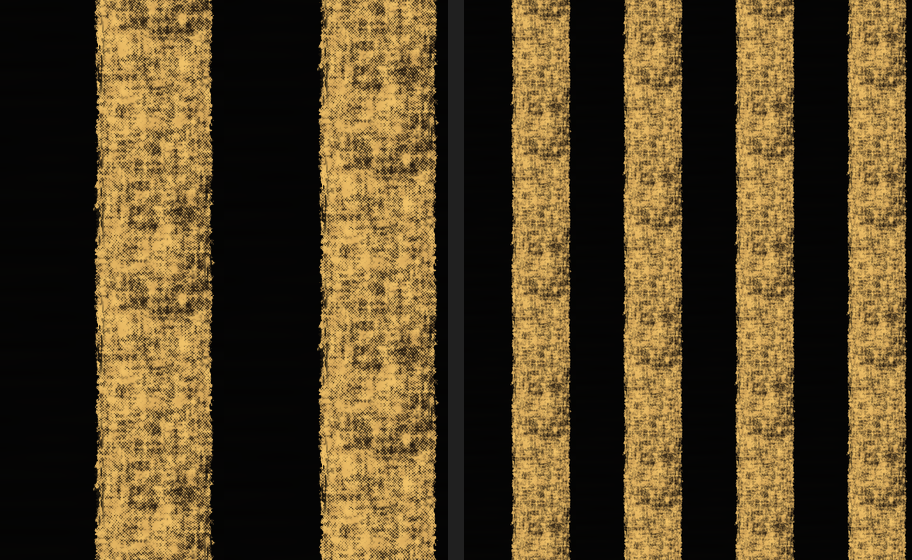
Left: one tile. Right: repeated 2 by 2.
Write a Shadertoy shader that draws this pattern.

```glsl
// Two worn gold-leaf stripes on black cloth, the second a half drop of the first.
// Each cell layers wrapping value noise (smears, streaks, grain) over a woven
// thread pattern, then thresholds it to gold; noise also frays the stripe edges.

const vec2  REPEATS      = vec2(2.0, 2.0);     // cells across and down
const float HALF_DROP    = 0.5;                // vertical shift per column
const float STRIPE_MID   = 0.688;              // in cell widths
const float STRIPE_HALF  = 0.256;
const vec2  THREADS      = vec2(76.0, 95.0);   // weave periods per cell
const float WEAVE_DEPTH  = 0.62;
const float GOLD_LEVEL   = 0.22;               // higher keeps more gold
const float INK_SOFTNESS = 0.72;
const float FRAY         = 0.019;
const float EDGE_BAND    = 0.042;              // width of the scuffed margin
const float CRACK_HEIGHT = 0.58;
const int   SAMPLES      = 3;                  // per pixel side
const float TAU          = 6.283185;

const vec3 GROUND    = vec3(0.017, 0.016, 0.015);
const vec3 BARE      = vec3(0.130, 0.092, 0.055);
const vec3 GOLD      = vec3(0.850, 0.665, 0.355);
const vec3 GOLD_HIGH = vec3(0.950, 0.770, 0.415);

float hash(vec2 cell, float seed) {
    vec3 p = fract(vec3(cell, seed) * vec3(0.1031, 0.1030, 0.0973));
    p += dot(p, p.yzx + 33.33);
    return fract((p.x + p.y) * p.z);
}

// Value noise with a whole number of lattice cells per unit, so it wraps.
float noise(vec2 p, vec2 lattice, float seed) {
    vec2 q = p * lattice;
    vec2 a = mod(floor(q), lattice);
    vec2 b = mod(a + 1.0, lattice);
    vec2 f = fract(q);
    f = f * f * (3.0 - 2.0 * f);
    return mix(mix(hash(a, seed), hash(vec2(b.x, a.y), seed), f.x),
               mix(hash(vec2(a.x, b.y), seed), hash(b, seed), f.x), f.y);
}

// The same noise centred on zero.
float wave(vec2 p, vec2 lattice, float seed) {
    return noise(p, lattice, seed) - 0.5;
}

// Checkered over-and-under threads, bent so that no row stays regular.
float weave(vec2 p) {
    vec2 bend = vec2(wave(p, vec2(10.0, 17.0), 11.0), wave(p, vec2(15.0, 11.0), 12.0));
    vec2 t = sin(TAU * (p * THREADS + 1.1 * bend));
    return t.x * t.y;
}

// Amount of gold left on the cloth, 0 to 1.
float goldCover(vec2 p, float across) {
    float level = GOLD_LEVEL - 0.08 * across;
    level += 0.42 * wave(p, vec2(7.0, 9.0), 21.0);       // broad blotches
    level += 0.34 * wave(p, vec2(19.0, 27.0), 22.0);     // small blotches
    level += 0.70 * wave(p, vec2(13.0, 89.0), 23.0);     // weft streaks
    level += 0.62 * wave(p, vec2(79.0, 17.0), 24.0);     // warp streaks
    level += 0.95 * wave(p, vec2(127.0, 157.0), 25.0);   // grain

    // Smears of paint fill the weave and hide it.
    float smear = smoothstep(0.50, 0.80, 0.5 * noise(p, vec2(16.0, 33.0), 28.0)
                                       + 0.5 * noise(p, vec2(37.0, 23.0), 29.0));
    level += 0.35 * smear + WEAVE_DEPTH * (1.0 - 0.75 * smear) * weave(p);

    // Broken horizontal crack with a rubbed, brighter lip below.
    float offset = p.y - CRACK_HEIGHT - 0.05 * wave(p, vec2(9.0, 4.0), 26.0);
    float broken = smoothstep(0.4, 0.7, noise(p, vec2(23.0, 29.0), 27.0));
    level -= 0.55 * broken * exp(-pow(offset / 0.007, 2.0));
    level += 0.16 * exp(-pow((offset + 0.035) / 0.025, 2.0));
    return smoothstep(-INK_SOFTNESS, INK_SOFTNESS, level);
}

// Stripe shape with frayed sides and thin vertical scuffs along the margins.
float stripeMask(vec2 p, float inset) {
    float fray = 0.6 * wave(p, vec2(5.0, 19.0), 32.0) + 0.5 * wave(p, vec2(47.0, 83.0), 31.0)
               + 0.9 * wave(p, vec2(127.0, 163.0), 33.0);
    float mask = smoothstep(-0.002, 0.002, inset + FRAY * fray);
    float margin = 1.0 - smoothstep(0.4 * EDGE_BAND, EDGE_BAND, inset);
    float streak = 0.7 * noise(p, vec2(139.0, 29.0), 34.0)
                 + 0.3 * noise(p, vec2(149.0, 151.0), 36.0);
    float patches = smoothstep(0.45, 0.75, noise(p, vec2(7.0, 13.0), 35.0));
    return mask * (1.0 - 0.85 * margin * patches * smoothstep(0.52, 0.60, streak));
}

vec3 cloth(vec2 uv) {
    vec2 grid = uv * REPEATS;
    grid.y += HALF_DROP * floor(grid.x);
    vec2 p = fract(grid);

    // Nearly black ground with faint drifting marks.
    vec3 color = GROUND * (0.8 + 0.4 * noise(p, vec2(4.0, 30.0), 41.0));

    float side = (p.x - STRIPE_MID) / STRIPE_HALF;
    float inset = STRIPE_HALF * (1.0 - abs(side));
    if (inset > -FRAY * 1.2) {
        float sheen = noise(p, vec2(29.0, 37.0), 42.0);
        vec3 leaf = mix(GOLD, GOLD_HIGH, sheen);
        vec3 worn = mix(BARE, leaf, goldCover(p, side));
        color = mix(color, worn, stripeMask(p, inset));
    }
    return color;
}

void mainImage(out vec4 fragColor, in vec2 fragCoord) {
    vec3 sum = vec3(0.0);
    for (int j = 0; j < SAMPLES; j++) {
        for (int i = 0; i < SAMPLES; i++) {
            vec2 jitter = (vec2(i, j) + 0.5) / float(SAMPLES) - 0.5;
            sum += cloth((fragCoord + jitter) / iResolution.xy);
        }
    }
    fragColor = vec4(sum / float(SAMPLES * SAMPLES), 1.0);
}
```
